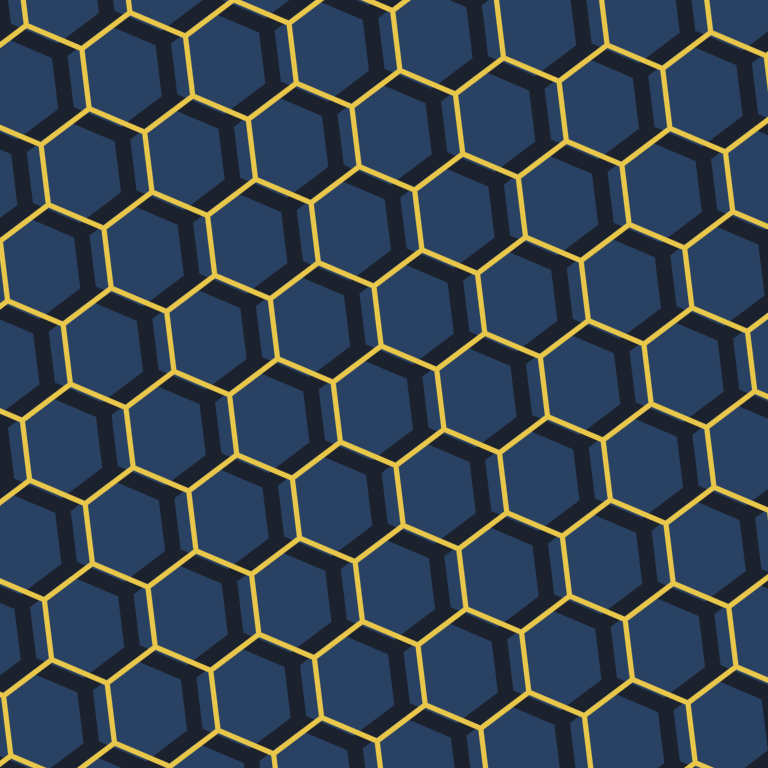
Reproduce this pattern procedurally as a WebGL 2 fragment shader.

```glsl
#version 300 es
precision highp float;
// Tilted honeycomb of thin yellow lines on blue, with a wider dark copy
// of the same net shifted to the left beneath it. Each point is folded
// into its nearest hexagon, whose border distance gives both nets.

uniform vec2 u_resolution;
out vec4 fragColor;

// Distance to the border of a pointy-top hexagon grid with unit spacing
float hexBorder(vec2 p) {
    vec2 period = vec2(1.0, sqrt(3.0));
    vec2 a = mod(p + 0.5 * period, period) - 0.5 * period;
    vec2 b = mod(p, period) - 0.5 * period;
    vec2 q = abs(dot(a, a) < dot(b, b) ? a : b);
    return 0.5 - max(q.x, dot(q, vec2(0.5, 0.8660254)));
}

// Smooth coverage of a net with the given half width
float netMask(vec2 p, float halfWidth, float soft) {
    return 1.0 - smoothstep(halfWidth - soft, halfWidth + soft, hexBorder(p));
}

void main() {
    float canvas = min(u_resolution.x, u_resolution.y);
    float spacing = 0.1359;
    float soft = 0.8 / (canvas * spacing);

    // Grid space: centred on one cell, tilted by seven degrees
    vec2 p = (gl_FragCoord.xy / canvas - vec2(0.6695, 0.2546)) / spacing;
    float tilt = radians(7.0);
    p = vec2(cos(tilt) * p.x + sin(tilt) * p.y,
             cos(tilt) * p.y - sin(tilt) * p.x);

    // Blue ground, dark shifted net, yellow net on top
    vec3 color = vec3(0.16, 0.26, 0.39);
    color = mix(color, vec3(0.11, 0.13, 0.18),
                netMask(p + vec2(0.22, 0.01), 0.075, soft));
    color = mix(color, vec3(0.91, 0.78, 0.29), netMask(p, 0.025, soft));

    fragColor = vec4(color, 1.0);
}
```
